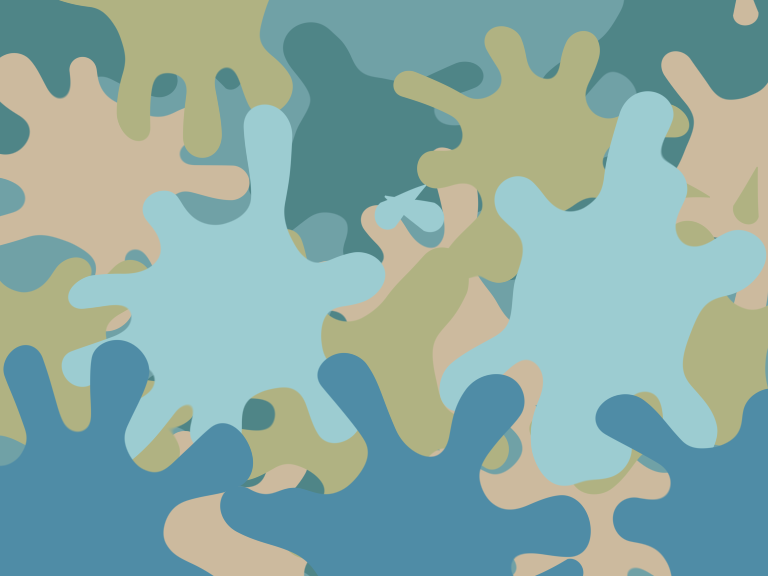
This pattern is drawn by a Shadertoy shader. Its source:

```glsl
// Overlapping flat paint splats with curved, round-tipped arms and loose drops.

float hash(vec2 v) {
    return fract(sin(dot(v, vec2(127.1, 311.7))) * 43758.5);
}

// Gradient noise, about -0.7 to 0.7
float cornerSlope(vec2 cell, vec2 f, vec2 corner) {
    float a = 6.2832 * hash(cell + corner);
    return dot(vec2(cos(a), sin(a)), f - corner);
}

float gradientNoise(vec2 p) {
    vec2 cell = floor(p), f = fract(p);
    vec2 u = f * f * f * (f * (f * 6.0 - 15.0) + 10.0);
    vec2 e = vec2(1, 0);
    return mix(mix(cornerSlope(cell, f, e.yy), cornerSlope(cell, f, e.xy), u.x),
               mix(cornerSlope(cell, f, e.yx), cornerSlope(cell, f, e.xx), u.x), u.y);
}

float smoothMin(float a, float b, float k) {
    float h = max(k - abs(a - b), 0.0) / k;
    return min(a, b) - h * h * k * 0.25;
}

vec2 rotate(vec2 p, float a) {
    float c = cos(a), s = sin(a);
    return vec2(c * p.x + s * p.y, c * p.y - s * p.x);
}

// Distance to one splat of body radius 1
float splat(vec2 p, float seed) {
    float r = length(p);
    float d = r - 1.0;
    float turn = 6.2832 * hash(vec2(seed, 3.0));

    // Arms: bent capsules with a narrow neck and a swollen tip
    for (float i = 0.0; i < 8.0; i++) {
        vec2 key = vec2(seed, i * 7.0 + 11.0);
        float angle = turn + (i + 0.5 * hash(key)) * 0.7854;
        float bend = 0.44 * (hash(key + 1.0) - 0.5);
        float reach = mix(1.35, 2.15, hash(key + 2.0));
        float tip = mix(0.2, 0.33, hash(key + 3.0));
        vec2 q = rotate(p, angle + bend * r);
        float t = clamp(q.x / reach, 0.0, 1.0);
        float width = mix(0.3, 0.18, smoothstep(0.2, 0.65, t));
        width = mix(width, tip, smoothstep(0.55, 1.0, t));
        d = smoothMin(d, length(q - vec2(t * reach, 0)) - width, 0.32);
    }

    // One loose teardrop, flung outwards
    vec2 q = rotate(p, turn + 6.2832 * hash(vec2(seed, 5.0)));
    float t = clamp((q.x - 2.1) / 0.55, 0.0, 1.0);
    float drop = length(q - vec2(2.1 + 0.55 * t, 0)) - mix(0.16, 0.01, t);
    return min(d, drop);
}

// Zigzag row of splats: start is the first centre, hop the step to the next
float splatRow(vec2 p, vec2 start, vec2 hop, float count, float radius, float seed) {
    float d = 10.0;
    for (float i = 0.0; i < count; i++) {
        vec2 centre = start + vec2(i, mod(i, 2.0)) * hop;
        float size = radius * mix(0.92, 1.08, hash(vec2(i, seed)));
        d = min(d, size * splat((p - centre) / size, seed + i * 1.7));
    }
    return d;
}

void paint(inout vec3 colour, vec3 ink, float d) {
    float pixel = 1.0 / iResolution.y;
    colour = mix(ink, colour, smoothstep(-0.7 * pixel, 0.7 * pixel, d));
}

void mainImage(out vec4 fragColor, in vec2 fragCoord) {
    vec2 p = fragCoord / iResolution.y;
    p.x += 0.6667 - 0.5 * iResolution.x / iResolution.y;

    // Hand-drawn wobble of the outlines
    p += 0.018 * vec2(gradientNoise(p * 6.0), gradientNoise(p * 6.0 + 17.3));

    vec3 paleTeal = vec3(0.44, 0.63, 0.65);
    vec3 deepTeal = vec3(0.31, 0.52, 0.53);
    vec3 sand     = vec3(0.80, 0.73, 0.62);
    vec3 olive    = vec3(0.69, 0.70, 0.51);
    vec3 aqua     = vec3(0.61, 0.80, 0.82);
    vec3 blue     = vec3(0.31, 0.55, 0.65);

    // Layers from back to front
    vec3 colour = paleTeal;
    paint(colour, deepTeal, splatRow(p, vec2(0.06, 0.94), vec2(0.58, -0.2), 3.0, 0.13, 2.0));
    paint(colour, deepTeal, splatRow(p, vec2(0.50, 0.18), vec2(0.60, 0.40), 2.0, 0.16, 13.0));
    paint(colour, sand, splatRow(p, vec2(0.17, 0.70), vec2(0.57, -0.27), 3.0, 0.13, 24.0));
    paint(colour, sand, splatRow(p, vec2(0.40, 0.03), vec2(0.60, 0.09), 2.0, 0.13, 35.0));
    paint(colour, olive, splatRow(p, vec2(0.33, 1.01), vec2(0.60, -0.27), 2.0, 0.125, 46.0));
    paint(colour, olive, splatRow(p, vec2(0.07, 0.36), vec2(0.56, -0.06), 3.0, 0.14, 57.0));
    paint(colour, aqua, splatRow(p, vec2(0.40, 0.46), vec2(0.65, 0.02), 2.0, 0.16, 68.0));
    paint(colour, blue, splatRow(p, vec2(0.13, 0.07), vec2(0.59, -0.03), 3.0, 0.15, 79.0));

    fragColor = vec4(colour, 1.0);
}
```
